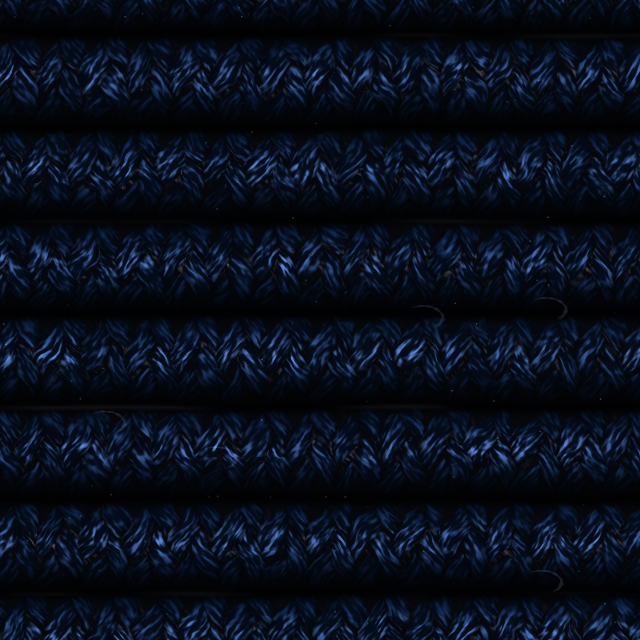
Reproduce this texture procedurally as a three.js fragment shader.

```glsl
// Stacked rows of dark navy braided cord with black and grey threads between the strands
varying vec2 vUv;

float hash(vec2 p) {
  p = mod(p, 289.0);
  return fract(sin(dot(p, vec2(12.99, 78.23))) * 43758.5);
}

vec2 gradient(vec2 cell) {
  float angle = 6.2832 * hash(cell);
  return vec2(cos(angle), sin(angle));
}

// Gradient noise, about -0.7 to 0.7
float noise(vec2 p) {
  vec2 i = floor(p), f = p - i;
  vec2 s = f * f * f * (f * (f * 6.0 - 15.0) + 10.0);
  vec2 e = vec2(1.0, 0.0);
  float low = mix(dot(gradient(i), f), dot(gradient(i + e.xy), f - e.xy), s.x);
  float high = mix(dot(gradient(i + e.yx), f - e.yx), dot(gradient(i + 1.0), f - 1.0), s.x);
  return mix(low, high, s.y);
}

// Fine twisted filaments leaning right (side = 1) or left (side = -1)
float filaments(vec2 p, float side, float seed) {
  vec2 q = vec2(dot(p, vec2(0.8, -0.6 * side)), dot(p, vec2(0.6 * side, 0.8)));
  float n = noise(q * vec2(11.0, 2.8) + seed * 40.0);
  n += 0.45 * noise(q * vec2(19.0, 7.0) + seed * 70.0);
  return smoothstep(-0.3, 0.55, n);
}

void main() {
  // Rows: 6.9 down, each about 14 braid repeats long
  float stack = (vUv.y - 0.0755) / 0.1453 + 0.025 * noise(vec2(vUv.x * 4.0, floor(vUv.y * 7.0)));
  float row = floor(stack);
  float v = stack - row;
  vec2 p = vec2(vUv.x * 14.2 + hash(vec2(row, 3.0)), v * 2.06);
  vec2 rowShift = vec2(row * 13.7, row * 5.3);
  p += 0.13 * vec2(noise(p * 1.6 + rowShift), noise(p * 1.3 + rowShift + 31.0));

  // Round cord shading and the band of light along its middle
  float limb = smoothstep(0.03, 0.42, v) * smoothstep(1.0, 0.84, v);
  float height = (v - 0.55 - 0.05 * noise(vec2(p.x * 0.9, row * 7.0))) / 0.2;
  float shine = exp(-height * height);

  // Black carrier threads with grey filaments
  float thread = filaments(p + rowShift, -1.0, 0.3);
  float patches = smoothstep(-0.25, 0.35, noise(p * vec2(2.2, 1.4) + rowShift + 9.0));
  vec3 color = vec3(0.012, 0.014, 0.022) * (0.5 + limb);
  color += vec3(0.34, 0.33, 0.36) * thread * thread * shine * patches * 0.85;

  // Four staggered tiers of pointed blue strands
  for (int i = 0; i < 4; i++) {
    float tier = float(i);
    float odd = mod(tier, 2.0);
    float side = 1.0 - 2.0 * odd;
    float dy = p.y - 0.24 - 0.53 * tier;
    float lane = p.x - 0.5 * odd - dy * (0.22 * side + 0.04);
    float id = floor(lane + 0.5);
    float seed = hash(vec2(id + 17.0 * tier, row + 5.0));
    float width = 0.32 + 0.07 * seed - 0.05 * odd;
    float fray = 0.16 * noise(p * 9.0 + rowShift + seed * 20.0);
    float body = 1.0 - dy * dy / 0.42 - abs(lane - id) / width + fray;
    float cover = smoothstep(0.02, 0.2, body);
    float round = smoothstep(-0.1, 0.65, body);

    float fiber = filaments(p + rowShift, side, seed);
    vec3 strand = vec3(0.022, 0.078, 0.175) * (0.4 + 0.75 * fiber) * (0.35 + 0.75 * round);
    strand *= 0.12 + 0.95 * limb;
    strand += vec3(0.34, 0.44, 0.64) * fiber * fiber * shine * (0.3 + 0.7 * round) * (0.5 + 0.5 * seed);
    color = mix(color, strand, cover);
  }

  // Deep shadow between rows
  float gap = min(v, 1.0 - v);
  color *= smoothstep(0.0, 0.1, gap);
  color += vec3(0.004, 0.005, 0.009);

  // Worn grey edge showing in every second gap
  float nearest = floor(stack + 0.5);
  float seam = (stack - nearest + 0.02) / 0.025;
  float worn = smoothstep(-0.1, 0.5, noise(vec2(vUv.x * 5.0, nearest * 3.7)));
  color += vec3(0.05, 0.05, 0.06) * exp(-seam * seam) * worn * (1.0 - mod(nearest, 2.0));

  // Dust specks
  vec2 grid = vUv * 60.0;
  vec2 cell = floor(grid);
  vec2 spot = 0.25 + 0.5 * vec2(hash(cell + 11.0), hash(cell + 23.0));
  float speck = smoothstep(0.13, 0.03, length(grid - cell - spot)) * step(0.965, hash(cell + 41.0));
  color += vec3(0.22, 0.23, 0.26) * speck * hash(cell + 57.0);

  // Loose curved hairs
  vec2 tuft = vUv * vec2(4.0, 5.0);
  vec2 tuftId = floor(tuft);
  vec2 h = tuft - tuftId - 0.3 - 0.4 * vec2(hash(tuftId + 2.0), hash(tuftId + 8.0));
  float arc = abs(length(h * vec2(0.8, 1.1)) - 0.1) + 0.008 * noise(h * 30.0);
  float hair = smoothstep(0.012, 0.003, arc) * smoothstep(-0.02, 0.06, h.x + h.y);
  color += vec3(0.09, 0.1, 0.13) * hair * step(0.7, hash(tuftId + 77.0));

  gl_FragColor = vec4(color, 1.0);
}
```
